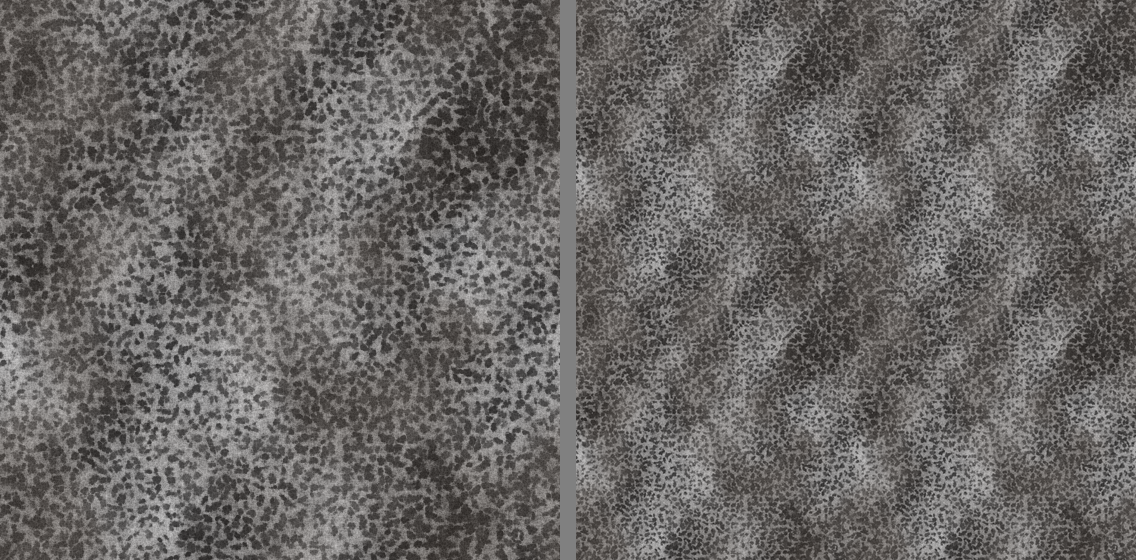
Left, the tile; right, the same tile 2 across and 2 down.
Write a WebGL 2 fragment shader that draws this texture.

```glsl
#version 300 es
precision highp float;

uniform vec2 u_resolution;
out vec4 fragColor;

const float TAU = 6.28319;

vec3 hash3(vec2 p) {
    vec3 q = fract((p.xyx + 7.3) * vec3(0.1031, 0.1030, 0.0973));
    q += dot(q, q.yxz + 33.33);
    return fract((q.xxy + q.yzz) * q.zyx);
}

// Sum of plane waves with whole wave numbers, about unit deviation
float waves(vec2 uv, float spread, float seed) {
    float sum = 0.0, power = 0.0;
    for (int i = 0; i < 14; i++) {
        vec3 h = hash3(vec2(float(i) * 3.0, seed));
        vec2 k = round((h.xy - 0.5) * 2.0 * spread);
        float amp = inversesqrt(max(length(k), 1.0));
        sum += amp * sin(TAU * (dot(k, uv) + h.z));
        power += 0.5 * amp * amp;
    }
    return sum * inversesqrt(power);
}

// Wrapping cellular noise, centred on zero
float grain(vec2 uv, float count) {
    vec2 p = uv * count, cell = floor(p);
    float nearest = 2.0;
    for (int y = -1; y <= 1; y++)
    for (int x = -1; x <= 1; x++) {
        vec2 c = cell + vec2(x, y);
        vec2 point = c + hash3(mod(c, count) + count).xy;
        nearest = min(nearest, distance(p, point));
    }
    return nearest - 0.47;
}

// Scattered oval pits: x is depth, y is the gap to the closest rim
vec2 pits(vec2 uv, float count, float swell, float roughness) {
    vec2 p = uv * count, cell = floor(p);
    float depth = 0.0, gap = 2.0;
    for (int y = -1; y <= 1; y++)
    for (int x = -1; x <= 1; x++) {
        vec2 c = cell + vec2(x, y), id = mod(c, count);
        vec3 place = hash3(id);
        vec3 form = hash3(id + 131.0);
        vec2 d = p - c - 0.5 - 0.85 * (place.xy - 0.5);
        float angle = TAU * form.x;
        vec2 axis = vec2(cos(angle), sin(angle));
        float stretch = mix(1.0, 1.4, form.y);
        d = vec2(dot(d, axis) / stretch, dot(d, vec2(-axis.y, axis.x)) * stretch);
        float radius = max(mix(0.21, 0.47, place.z) + swell, 0.1);
        float edge = length(d) - radius + roughness;
        depth = max(depth, mix(0.65, 1.0, form.z) * smoothstep(0.15, -0.17, edge));
        gap = min(gap, edge);
    }
    return vec2(depth, gap);
}

void main() {
    vec2 uv = gl_FragCoord.xy / u_resolution;

    // Broad weathered patches with frayed borders
    vec2 frayed = uv + 0.014 * vec2(waves(uv, 9.0, 11.0), waves(uv, 9.0, 23.0));
    float tone = waves(frayed, 3.4, 41.0);
    tone = 1.5 * tone / (1.0 + 0.5 * abs(tone));
    float wear = waves(frayed, 4.5, 67.0);
    float mottle = waves(uv, 17.0, 89.0);

    // Grit at three scales
    float coarse = grain(uv, 105.0);
    float medium = grain(uv, 190.0);
    float fine = grain(uv, 310.0);
    float grit = 0.08 * coarse + 0.10 * medium + 0.14 * fine;

    // Pits widen and merge in the dark patches
    float swell = 0.025 - 0.05 * tone - 0.02 * mottle;
    vec2 pit = pits(uv + 0.0012 * vec2(mottle, wear), 58.0, swell, 0.3 * coarse + 0.2 * medium);

    // Pale crust between the pits, brightest on the ridges
    float crust = 0.52 + 0.06 * tone + 0.025 * mottle + grit;
    crust += 0.13 * (clamp(pit.y, 0.0, 0.5) - 0.12);
    float hollow = 0.2 + 0.02 * tone + 0.45 * grit;
    float strength = clamp(0.86 + 0.14 * wear, 0.5, 1.0);
    float value = mix(crust, hollow, pit.x * strength);

    // Brown tint in the shadowed and worn parts
    float warmth = clamp(0.55 - 0.3 * tone - 0.2 * wear, 0.0, 1.2);
    vec3 color = value + vec3(0.014, 0.002, -0.009) * warmth + vec3(0.003, 0.0, 0.001);
    fragColor = vec4(clamp(color, 0.0, 1.0), 1.0);
}
```
